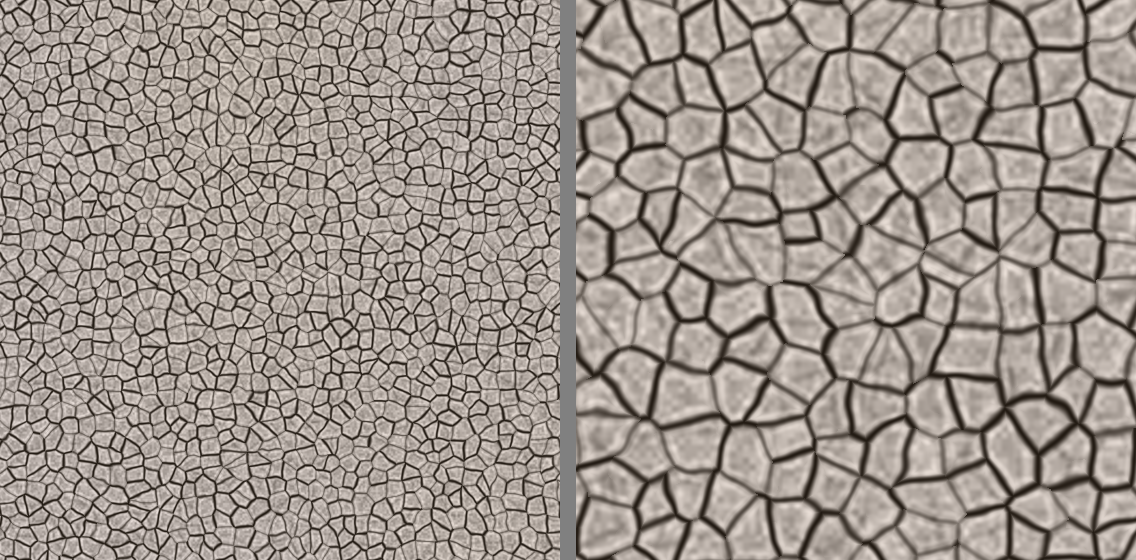
Left: the whole. Right: its middle third, enlarged.
This texture is drawn by a WebGL 2 fragment shader. Its source:

```glsl
#version 300 es
precision highp float;
// Dry pale clay split into small irregular plates by fine dark cracks.

#define CELLS 36.0            // plates across the canvas
#define JITTER 0.86           // irregularity of the plates
#define WOBBLE 0.15           // roughness of the crack lines, in plates
#define THIN_CRACK 0.085      // half width of faint cracks, in plates
#define WIDE_CRACK 0.132      // half width of strong cracks, in plates
#define FAINT 0.38            // darkness of the faintest cracks
#define STRONG 0.97           // darkness of the strongest cracks
#define RIM 0.15              // brightness of the plate rims
#define GRAIN 0.26            // strength of the fine surface grain
#define PLATE_TONE 0.83       // mean plate brightness between the two colours
#define CRACK_COLOR vec3(0.12, 0.09, 0.06)
#define LIGHT_COLOR vec3(0.82, 0.78, 0.75)

uniform vec2 u_resolution;
out vec4 fragColor;

float hash(vec2 p) {
    vec3 q = fract(p.xyx * vec3(0.1031, 0.1030, 0.0973));
    q += dot(q, q.yzx + 33.33);
    return fract((q.x + q.y) * q.z);
}

vec2 hash2(vec2 p) {
    return vec2(hash(p + 17.3), hash(p + 91.7));
}

float noise(vec2 p) {
    vec2 i = floor(p), f = fract(p);
    f = f * f * (3.0 - 2.0 * f);
    return mix(mix(hash(i), hash(i + vec2(1, 0)), f.x),
               mix(hash(i + vec2(0, 1)), hash(i + vec2(1, 1)), f.x), f.y);
}

vec2 noise2(vec2 p) {
    return vec2(noise(p), noise(p + 57.0)) - 0.5;
}

vec2 seed(vec2 cell) {
    return cell + 0.5 + JITTER * (hash2(cell) - 0.5);
}

// x: crack darkness, y: distance to the plate border, z: random value per plate
vec3 cracks(vec2 p, float pixel) {
    vec2 base = floor(p), home = base;
    float nearest = 1e3;
    for (int y = -1; y <= 1; y++)
    for (int x = -1; x <= 1; x++) {
        vec2 cell = base + vec2(x, y);
        vec2 r = seed(cell) - p;
        float d = dot(r, r);
        if (d < nearest) { nearest = d; home = cell; }
    }

    vec2 toHome = seed(home) - p;
    float dark = 0.0, border = 1e3;
    for (int y = -2; y <= 2; y++)
    for (int x = -2; x <= 2; x++) {
        if (x == 0 && y == 0) continue;
        vec2 cell = home + vec2(x, y);
        vec2 toCell = seed(cell) - p;
        float d = dot(0.5 * (toHome + toCell), normalize(toCell - toHome));
        // Both sides of an edge share the same random strength
        float s = smoothstep(0.0, 0.75, hash(home + cell + 311.0));
        float width = max(mix(THIN_CRACK, WIDE_CRACK, s), 1.2 * pixel);
        dark = max(dark, mix(FAINT, STRONG, s) * (1.0 - smoothstep(0.0, width, d)));
        border = min(border, d);
    }
    return vec3(dark, border, hash(home + 7.0));
}

void main() {
    vec2 uv = gl_FragCoord.xy / u_resolution.y;
    float pixel = CELLS / u_resolution.y;

    // Bend the lattice gently, then roughen the crack lines
    vec2 p = uv * CELLS + 40.0;
    p += 0.7 * noise2(uv * 8.0) + WOBBLE * noise2(uv * 75.0);

    vec3 crack = cracks(p, pixel);
    // Hairlines of a second, much fainter net
    float hairline = cracks(p * 0.8 + 130.0, pixel).x;

    // Plate surface: plate tone, stains, grain and a pale worn rim
    float tone = PLATE_TONE;
    tone += 0.05 * (crack.z - 0.5);
    tone += 0.08 * (noise(uv * 110.0) - 0.5);
    tone += GRAIN * (noise(uv * 260.0 + 11.0) - 0.5);
    float rim = (crack.y - 0.175) / 0.07;
    tone += RIM * exp(-rim * rim);
    tone -= 0.16 * hairline;

    tone *= 1.0 - crack.x;
    vec3 color = mix(CRACK_COLOR, LIGHT_COLOR, tone);

    // Slow drift between warm and cool clay
    float drift = noise(uv * 2.3 + 8.0) - 0.5;
    color += drift * vec3(0.004, 0.0, -0.02) * tone;
    fragColor = vec4(clamp(color, 0.0, 1.0), 1.0);
}
```
